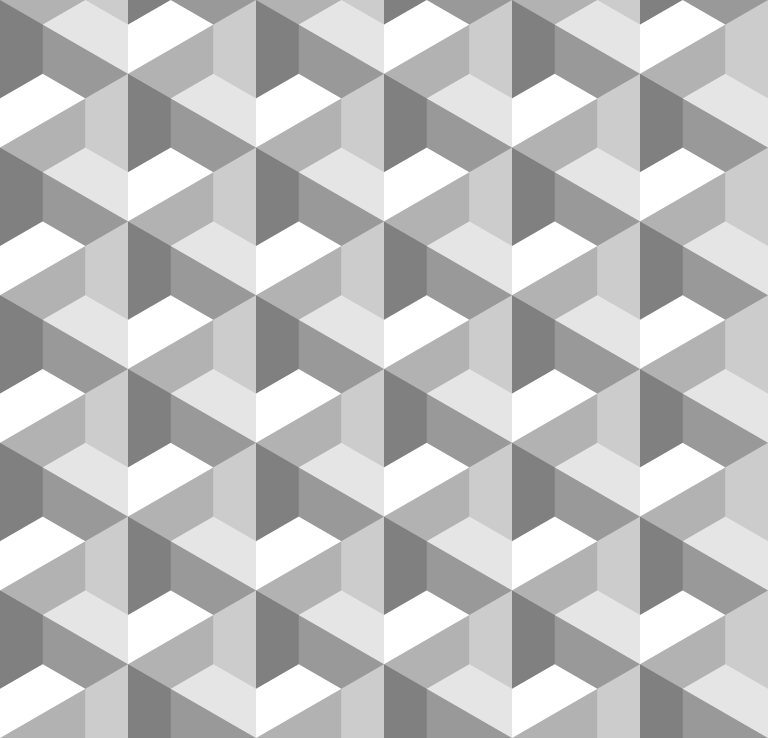
This pattern is drawn by a WebGL 2 fragment shader. Its source:

```glsl
#version 300 es
precision highp float;
// Grey isometric relief: a triangular lattice whose triangles are each cut into
// three pinwheel trapezoids about the centroid. Barycentric coordinates pick the
// trapezoid; left-pointing triangles mirror the right-pointing ones.

#define COLUMNS 3.0        // whole repeats across
#define ROWS 5.0           // whole repeats down
#define SAMPLES 4          // edge smoothing samples per axis
#define RIGHT_SHADES vec3(0.5, 0.6, 1.0)  // upright, tip, lower piece
#define LEFT_SHADES vec3(0.8, 0.7, 0.9)

uniform vec2 u_resolution;
out vec4 fragColor;

// Shade of one trapezoid, chosen by where the point lies around the centroid.
// Corners: A (0,0) and B (0,1) on the vertical side, C (1,0.5) at the tip.
float pinwheelShade(vec2 p, vec3 shades) {
    float c = p.x;
    float b = p.y - 0.5 * p.x;
    float a = 1.0 - b - c;
    const float third = 1.0 / 3.0;
    if (c < third && a > third) return shades.x;
    if (b < third && c > third) return shades.y;
    return shades.z;
}

// Lattice of vertical strips, every second one shifted by half a row.
float reliefShade(vec2 uv) {
    float x = uv.x * COLUMNS * 2.0;
    float strip = floor(x);
    float across = x - strip;
    float down = (1.0 - uv.y) * ROWS - 0.5 * mod(strip, 2.0);

    vec2 rightPoint = vec2(across, fract(down));
    bool pointsRight = abs(rightPoint.y - 0.5) < 0.5 * (1.0 - across);
    if (pointsRight) return pinwheelShade(rightPoint, RIGHT_SHADES);

    vec2 leftPoint = vec2(1.0 - across, fract(down + 0.5));
    return pinwheelShade(leftPoint, LEFT_SHADES);
}

void main() {
    // Average a regular grid of samples over the pixel area.
    float total = 0.0;
    for (int j = 0; j < SAMPLES; j++) {
        for (int i = 0; i < SAMPLES; i++) {
            vec2 offset = (vec2(i, j) + 0.5) / float(SAMPLES) - 0.5;
            total += reliefShade((gl_FragCoord.xy + offset) / u_resolution);
        }
    }
    fragColor = vec4(vec3(total / float(SAMPLES * SAMPLES)), 1.0);
}
```
